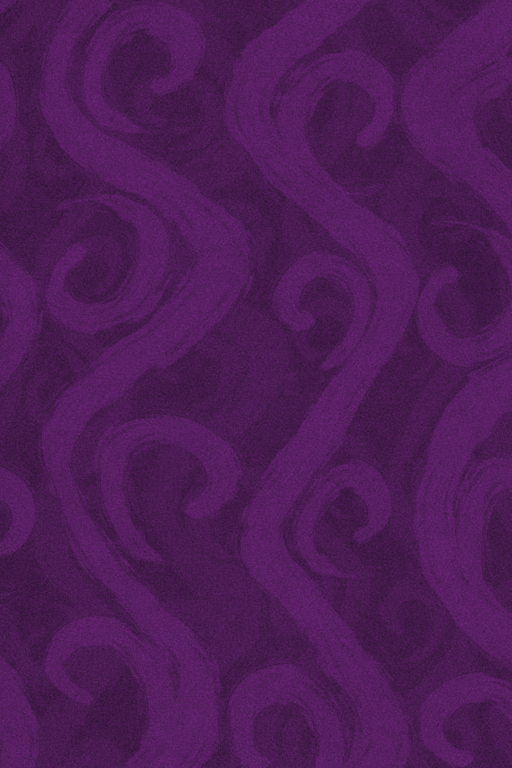
Write a WebGL 1 fragment shader that draws this pattern.

```glsl
precision highp float;
uniform vec2 u_resolution;

#define SPACING 0.36
#define HALF_PERIOD 0.40
#define SWAY 0.145
#define STEM_WIDTH 0.042
#define CURL_SIZE 0.118
#define WARP 0.11
#define ROUGHNESS 0.020
#define EDGE 0.005
#define GRAIN 0.86
#define TENDRILS 0.36
#define SHADOW vec3(0.250, 0.097, 0.279)
#define GLOW vec3(0.376, 0.130, 0.420)

const float PI = 3.14159265;

vec2 hash2(vec2 p) {
  p = vec2(dot(p, vec2(127.1, 311.7)), dot(p, vec2(269.5, 183.3)));
  return fract(sin(p) * 43758.5453);
}

float corner(vec2 cell, vec2 offset) {
  return dot(hash2(cell) * 2.0 - 1.0, offset);
}

// Gradient noise, roughly -0.7 to 0.7
float noise(vec2 p) {
  vec2 i = floor(p), f = p - i;
  vec2 u = f * f * f * (f * (f * 6.0 - 15.0) + 10.0);
  vec2 e = vec2(1.0, 0.0);
  return mix(mix(corner(i, f), corner(i + e, f - e), u.x),
             mix(corner(i + e.yx, f - e.yx), corner(i + 1.0, f - 1.0), u.x), u.y);
}

float fbm(vec2 p) {
  float sum = 0.0, gain = 1.0;
  for (int i = 0; i < 4; i++) {
    sum += gain * noise(p);
    p = mat2(1.6, 1.2, -1.2, 1.6) * p + 7.3;
    gain *= 0.5;
  }
  return sum;
}

// Shapes are stored as (signed distance, length along the stroke)
vec2 nearer(vec2 a, vec2 b) {
  return a.x < b.x ? a : b;
}

// Tapered spiral arm: rises on the right, turns over the top and curls in
vec2 curl(vec2 q, float size) {
  vec2 best = vec2(1.0, 0.0);
  float r = length(q) / size, angle = atan(q.y, q.x);
  for (int k = 0; k < 2; k++) {
    float t = angle + 2.0 * PI * float(k);
    float s = (t + 1.9) / 6.6;
    float radius = exp(-0.17 * t);
    float width = mix(0.34, 0.17, s) * smoothstep(-0.05, 0.32, s) - 0.02;
    float caps = 3.0 * max(-s, 0.0) + 4.0 * max(s - 0.95, 0.0);
    float d = abs(r - radius) - width + caps;
    best = nearer(best, vec2(d * size, t * radius * size));
  }
  return best;
}

// Swaying stems with one curl in the hollow of every bend
vec2 scrolls(vec2 p) {
  vec2 best = vec2(1.0, 0.0);
  float column = floor(p.x / SPACING);
  float k = PI / HALF_PERIOD;
  for (int i = -1; i <= 1; i++) {
    float c = column + float(i);
    vec2 seed = hash2(vec2(c, 4.0));
    float x = p.x - (c + 0.5) * SPACING;
    float y = p.y + 0.20 * (seed.x - 0.5);
    float slope = SWAY * k * sin(k * y);
    float d = abs(x - SWAY * cos(k * y)) / sqrt(1.0 + slope * slope);
    float width = STEM_WIDTH * (1.0 + 0.7 * noise(vec2(y * 2.7, c * 3.7 + 0.5)));
    best = nearer(best, vec2(d - width, y * 1.3 + c));

    float n = floor(y / HALF_PERIOD + 0.5);
    float side = 1.0 - 2.0 * mod(n, 2.0);
    vec2 vary = hash2(vec2(c, n) + 9.0);
    vec2 q = vec2(x * side + 0.06, y - n * HALF_PERIOD);
    q += 0.04 * (vary - 0.5);
    q.y *= vary.x > 0.85 ? -1.0 : 1.0;
    best = nearer(best, curl(q, CURL_SIZE * mix(0.82, 1.08, vary.y)));
  }
  return best;
}

// Dry-brush coverage: a solid body, dark scratches and frayed strands beside it
float brushed(vec2 shape, vec2 p) {
  float streak = noise(vec2(shape.x * 85.0, shape.y * 9.0));
  float bristle = noise(vec2(shape.x * 190.0 + 5.0, shape.y * 17.0));
  float fray = streak + 0.5 * bristle;
  float d = shape.x + ROUGHNESS * (fray + 0.5 * fbm(p * 24.0));
  float body = smoothstep(EDGE, -EDGE, d);
  float rim = smoothstep(-0.03, 0.0, d);
  float scratch = rim * smoothstep(0.12, 0.42, fray);
  float strands = smoothstep(0.05, 0.0, d) * smoothstep(0.10, 0.28, fray);
  return max(body * (1.0 - 0.08 * rim - 0.5 * scratch + 0.22 * bristle), 0.5 * strands);
}

void main() {
  vec2 p = gl_FragCoord.xy / u_resolution.x;
  vec2 bent = p + WARP * vec2(noise(p * 2.4 + 3.1), noise(p * 2.4 + 17.4));
  bent += 0.012 * vec2(noise(p * 8.0 + 8.2), noise(p * 8.0 + 41.6));

  // Main scrolls over smaller, fainter tendrils
  float main_layer = brushed(scrolls(bent - vec2(0.08, 0.15)), p);
  float tendrils = brushed(scrolls(bent * 1.6 + vec2(0.63, 0.37)), p);
  float tone = 0.09 + 0.72 * max(main_layer, TENDRILS * tendrils);

  // Cloudy pigment and fine, tilted grain
  tone += 0.17 * fbm(p * 5.0) + 0.17 * fbm(p * 38.0);
  vec2 tilted = mat2(0.82, 0.57, -0.57, 0.82) * p;
  tone += GRAIN * (noise(tilted * 287.0) + 0.45 * noise(tilted.yx * 163.0 + 31.0));
  tone -= 0.08 * smoothstep(0.03, 0.0, p.x);

  gl_FragColor = vec4(mix(SHADOW, GLOW, tone), 1.0);
}
```
